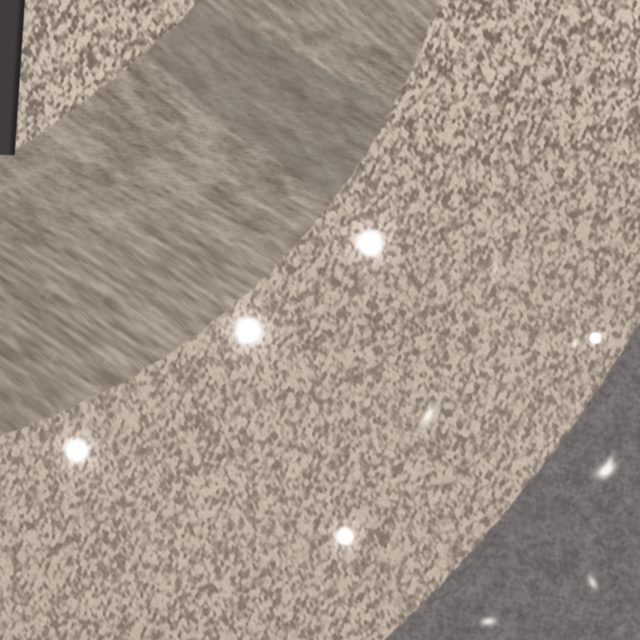
This texture is drawn by a three.js fragment shader. Its source:

```glsl
varying vec2 vUv;

float hash(vec2 p) {
  return fract(sin(dot(p, vec2(127.1, 311.7))) * 43758.5453);
}

float noise(vec2 p) {
  vec2 cell = floor(p), f = fract(p);
  f = f * f * (3.0 - 2.0 * f);
  float low = mix(hash(cell), hash(cell + vec2(1.0, 0.0)), f.x);
  float high = mix(hash(cell + vec2(0.0, 1.0)), hash(cell + 1.0), f.x);
  return mix(low, high, f.y);
}

// Noise whose first axis runs along the given angle
float grain(vec2 p, float angle, vec2 frequency) {
  float c = cos(angle), s = sin(angle);
  return noise(vec2(c * p.x + s * p.y, c * p.y - s * p.x) * frequency);
}

float fractal(vec2 p) {
  float sum = 0.0, weight = 0.5;
  for (int i = 0; i < 4; i++) {
    sum += weight * noise(p);
    p = mat2(1.6, 1.2, -1.2, 1.6) * p + 7.3;
    weight *= 0.5;
  }
  return sum;
}

float disc(vec2 p, vec2 center, float radius, float blur) {
  return 1.0 - smoothstep(-blur, blur, length(p - center) - radius);
}

vec3 granite(vec2 p) {
  float coarse = grain(p, 1.15, vec2(105.0, 190.0));
  float fine = grain(p + 3.7, 2.0, vec2(150.0, 230.0));
  float speck = smoothstep(0.14, 0.74, 0.56 * coarse + 0.44 * fine);
  float contrast = mix(0.8, 1.1, smoothstep(0.5, 0.95, p.y));
  speck = mix(0.56, speck, contrast);
  vec3 color = mix(vec3(0.49, 0.44, 0.395), vec3(0.795, 0.745, 0.685), speck);
  color += 0.04 * (fractal(p * 5.0) - 0.47);
  return color + 0.05 * (grain(p, 0.4, vec2(260.0)) - 0.5);
}

// Streaked slabs, split along rays from the center of the arc
vec3 streakedStone(vec2 p, vec2 center) {
  vec2 ray = p - center;
  float sector = (atan(-ray.y, ray.x) - 0.49) / 0.165;
  float middle = smoothstep(-0.04, 0.04, sector) * (1.0 - smoothstep(0.96, 1.04, sector));
  float angle = -0.52 - 0.12 * smoothstep(0.6, 1.0, p.y);
  vec2 bend = p + 0.006 * (fractal(p * 9.0) - 0.5);
  float broad = grain(bend, angle, vec2(17.0, 85.0));
  float thin = grain(bend + 1.9, angle - 0.06, vec2(32.0, 150.0));
  float flecks = grain(bend + 5.1, angle - 0.15, vec2(60.0, 190.0));
  float streak = 0.36 * broad + 0.38 * thin + 0.26 * flecks - 0.5;
  vec3 color = mix(vec3(0.59, 0.548, 0.497), vec3(0.545, 0.507, 0.467), middle);
  color += streak * mix(0.34, 0.2, middle);
  color -= 0.07 * smoothstep(0.7, 0.95, flecks) * (1.0 - 0.5 * middle);
  return color + 0.06 * (fractal(p * 6.0 + 4.0) - 0.47);
}

vec3 darkStone(vec2 p) {
  float mottling = 0.12 * (fractal(p * 60.0) - 0.47);
  float fine = 0.09 * (grain(p, 0.7, vec2(190.0)) - 0.5);
  return vec3(0.452, 0.425, 0.428) + mottling + fine;
}

vec3 addLamp(vec3 color, vec2 p, vec2 center, float radius) {
  float d = length(p - center);
  color += vec3(0.2, 0.185, 0.2) * exp(-d * d / (radius * radius * 2.6));
  return mix(color, vec3(1.0), disc(p, center, radius, radius * 0.3));
}

// Soft elongated reflection
vec3 addGlint(vec3 color, vec2 p, vec2 center, vec2 size, float angle, float strength) {
  vec2 d = p - center;
  float c = cos(angle), s = sin(angle);
  d = vec2(c * d.x + s * d.y, c * d.y - s * d.x) / size;
  return mix(color, vec3(0.97, 0.95, 0.92), min(1.0, strength * exp(-dot(d, d))));
}

void main() {
  vec2 p = vUv;
  vec2 arcCenter = vec2(-0.324, 1.333);

  // Floor regions
  float wobble = 0.004 * (noise(p * 70.0) - 0.5);
  float outer = disc(p, arcCenter, 1.063 + wobble, 0.003);
  float inner = disc(p, vec2(-0.773, 2.051), 1.511 + wobble, 0.003);
  float floorDisc = disc(p, vec2(-1.061, 1.741), 2.408 + wobble, 0.003);
  vec3 color = mix(granite(p), streakedStone(p, arcCenter), outer * (1.0 - inner));
  color = mix(darkStone(p), color, floorDisc);

  // Dark upright in the corner
  float edge = 0.023 + 0.066 * (p.y - 0.757);
  float upright = (1.0 - smoothstep(-0.002, 0.002, p.x - edge)) * smoothstep(0.755, 0.76, p.y);
  float rim = 1.0 - smoothstep(0.002, 0.012, edge - p.x);
  color = mix(color, mix(vec3(0.25, 0.24, 0.235), vec3(0.15, 0.14, 0.14), rim), upright);

  // Reflected lamps
  color = addLamp(color, p, vec2(0.578, 0.620), 0.021);
  color = addLamp(color, p, vec2(0.388, 0.483), 0.022);
  color = addLamp(color, p, vec2(0.120, 0.296), 0.019);
  color = addLamp(color, p, vec2(0.539, 0.162), 0.014);
  color = addLamp(color, p, vec2(0.930, 0.472), 0.009);

  // Small glints
  color = addGlint(color, p, vec2(0.669, 0.351), vec2(0.017, 0.007), 1.0, 1.1);
  color = addGlint(color, p, vec2(0.947, 0.265), vec2(0.016, 0.009), 0.6, 1.2);
  color = addGlint(color, p, vec2(0.951, 0.273), vec2(0.016, 0.005), 1.2, 0.8);
  color = addGlint(color, p, vec2(0.926, 0.090), vec2(0.012, 0.006), 2.1, 0.8);
  color = addGlint(color, p, vec2(0.763, 0.029), vec2(0.012, 0.006), 0.1, 0.9);
  color = addGlint(color, p, vec2(0.898, 0.463), vec2(0.008, 0.004), 1.4, 0.9);
  color = addGlint(color, p, vec2(0.773, 0.577), vec2(0.012, 0.004), 1.5, 0.6);
  color = addGlint(color, p, vec2(0.820, 0.576), vec2(0.010, 0.004), 1.9, 0.5);
  gl_FragColor = vec4(clamp(color, 0.0, 1.0), 1.0);
}
```
